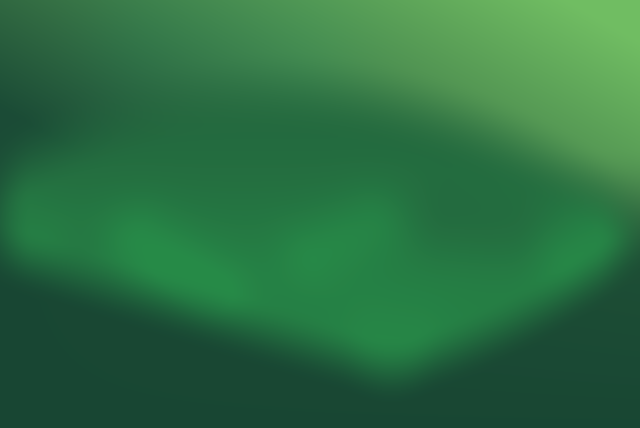
A WebGL 1 fragment shader for this background:

```glsl
precision highp float;
// Soft green backdrop: a blurred, bowl-shaped band of emerald light lies
// between a diagonal lime gradient above and deep forest green below.
// Two smooth curves bound the band; capsule-shaped glows light its folds.

uniform vec2 u_resolution;

// Gaussian falloff around the segment from a to b, corrected for a 3:2 canvas.
float glow(vec2 p, vec2 a, vec2 b, float radius) {
  vec2 aspect = vec2(1.5, 1.0);
  vec2 toPoint = (p - a) * aspect;
  vec2 axis = (b - a) * aspect;
  float along = clamp(dot(toPoint, axis) / dot(axis, axis), 0.0, 1.0);
  vec2 offset = toPoint - axis * along;
  return exp(-dot(offset, offset) / (radius * radius));
}

// Lower rim: a straight slope on the left, a rising curve on the right.
float lowerRim(float x) {
  float d = x - 0.61;
  float left = 0.135 - 0.45 * d;
  float right = 0.135 + 0.4 * d + 0.9 * d * d;
  float blend = smoothstep(-0.08, 0.08, d);
  return mix(left, right, blend);
}

float upperRim(float x) {
  return 0.775 - 0.93 * (x - 0.44) * (x - 0.44);
}

void main() {
  vec2 p = gl_FragCoord.xy / u_resolution;

  // Diagonal light above, forest green below
  vec3 forest = mix(vec3(0.095, 0.275, 0.2), vec3(0.12, 0.315, 0.21), p.x * p.y * 2.0);
  float light = clamp(0.25 + 0.85 * p.x - (1.0 - p.y), 0.0, 1.0);
  vec3 sky = mix(vec3(0.105, 0.295, 0.21), vec3(0.44, 0.74, 0.385), light);
  sky += vec3(-0.02, 0.015, 0.015) * glow(p, vec2(0.25, 0.9), vec2(0.45, 0.85), 0.2);
  vec3 color = mix(forest, sky, smoothstep(0.36, 0.66, p.y));

  // Band tone, brighter toward its lower rim
  float tone = 0.65 * (1.0 - smoothstep(0.3, 0.72, p.y));
  tone += 0.5 * glow(p, vec2(0.22, 0.44), vec2(0.33, 0.32), 0.09);
  tone += 0.38 * glow(p, vec2(0.49, 0.41), vec2(0.58, 0.48), 0.085);
  tone += 0.35 * glow(p, vec2(0.89, 0.4), vec2(0.94, 0.45), 0.09);
  tone += 0.22 * glow(p, vec2(0.59, 0.21), vec2(0.64, 0.2), 0.1);
  tone += 0.16 * glow(p, vec2(0.03, 0.5), vec2(0.06, 0.46), 0.09);
  tone -= 0.32 * glow(p, vec2(0.7, 0.48), vec2(0.8, 0.46), 0.1);
  tone -= 0.15 * glow(p, vec2(0.13, 0.4), vec2(0.16, 0.37), 0.07);
  vec3 band = mix(vec3(0.138, 0.415, 0.245), vec3(0.15, 0.54, 0.28), clamp(tone, 0.0, 1.0));

  // Feathered band edges
  float lower = lowerRim(p.x);
  float upper = upperRim(p.x);
  float cover = smoothstep(lower - 0.085, lower + 0.075, p.y);
  cover *= 1.0 - smoothstep(upper - 0.1, upper + 0.11, p.y);
  cover *= smoothstep(-0.05, 0.05, p.x) * (1.0 - smoothstep(0.93, 1.04, p.x));

  gl_FragColor = vec4(mix(color, band, cover), 1.0);
}
```
